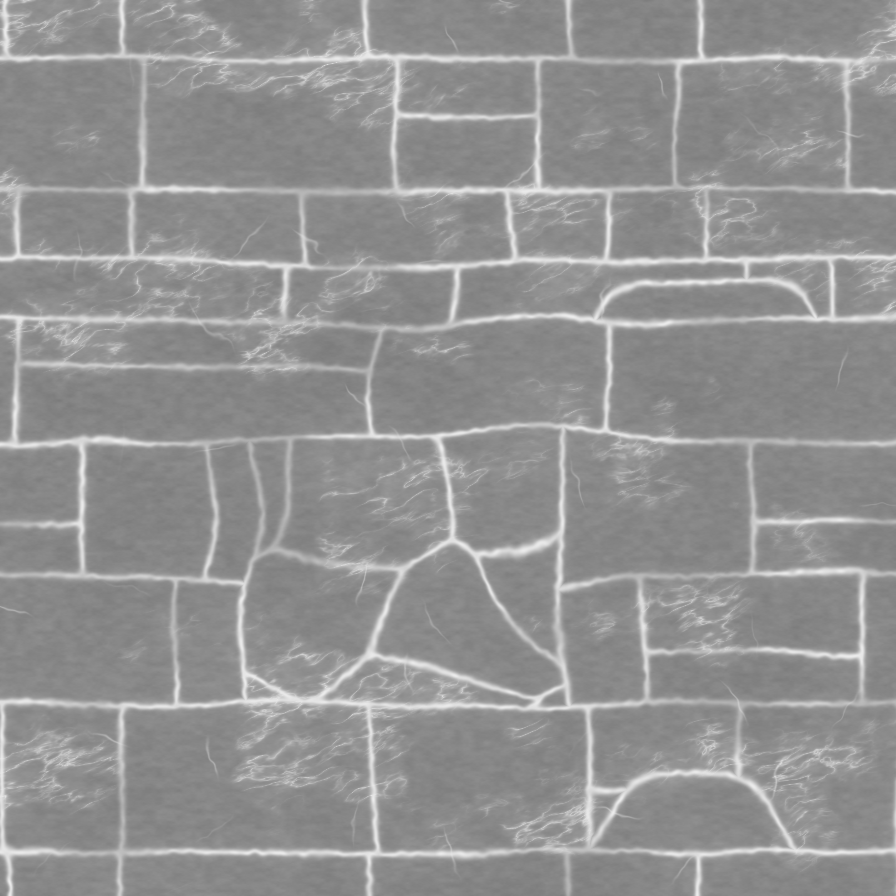
This texture map is drawn by a WebGL 2 fragment shader. Its source:

```glsl
#version 300 es
precision highp float;

uniform vec2 u_resolution;
out vec4 fragColor;

// Tones
const float STONE_TONE = 0.522;
const float MORTAR_TONE = 0.92;
const float MOTTLE_GAIN = 0.05;
const float GRAIN_GAIN = 0.075;
const float HALO_GAIN = 0.055;
const float WISP_GAIN = 0.27;
const float CRACK_GAIN = 0.16;

// Layout
const int ROW_COUNT = 8;
const float ROW_EDGES[9] = float[9](0.05, 0.215, 0.36, 0.505, 0.645, 0.71, 0.788, 0.935, 1.05);
const float ROW_COLUMNS[8] = float[8](5.0, 5.0, 4.0, 3.0, 4.0, 6.0, 5.0, 5.0);
const float COLUMN_JITTER = 0.8;
const float SPLIT_CHANCE = 0.17;
const float SPLIT_MIN_HEIGHT = 0.12;
const vec4 RUBBLE_BOX = vec4(0.28, 0.215, 0.64, 0.505);
const vec2 RUBBLE_SCALE = vec2(5.6, 7.4);
const vec4 LOW_HUMP = vec4(0.775, 0.05, 0.115, 0.085);   // centre x, base, half width, height
const vec4 HIGH_HUMP = vec4(0.79, 0.645, 0.12, 0.042);

// Joints and marks
const float JOINT_WIDTH = 0.0036;
const float HALO_WIDTH = 0.009;
const float CORNER_BLEND = 0.006;
const float BEND = 0.07;
const float WOBBLE = 0.008;
const float FRAY = 0.0026;
const float CRACK_GRID = 7.0;
const float CRACK_WIDTH = 0.0013;

float hash(vec2 p) {
    vec3 q = fract(p.xyx * 0.1031);
    q += dot(q, q.yzx + 33.33);
    return fract((q.x + q.y) * q.z);
}

vec2 hash2(vec2 p) { return vec2(hash(p), hash(p + 57.3)); }

float noise(vec2 p) {
    vec2 i = floor(p), f = fract(p);
    f = f * f * (3.0 - 2.0 * f);
    return mix(mix(hash(i), hash(i + vec2(1, 0)), f.x),
               mix(hash(i + vec2(0, 1)), hash(i + 1.0), f.x), f.y);
}

vec2 noise2(vec2 p) { return vec2(noise(p), noise(p + 31.7)) - 0.5; }

float fbm(vec2 p) {
    float sum = 0.0, gain = 0.533;
    for (int i = 0; i < 4; i++) {
        sum += gain * noise(p);
        p = 2.0 * p + 7.1;
        gain *= 0.5;
    }
    return sum;
}

float smoothMin(float a, float b, float k) {
    float h = max(k - abs(a - b), 0.0) / k;
    return min(a, b) - h * h * k * 0.25;
}

// Distance to the joints of squared blocks laid in rows
float ashlar(vec2 p) {
    if (p.y < ROW_EDGES[0]) p.y += 1.0;
    int row = 0;
    for (int i = 1; i < ROW_COUNT; i++) if (p.y > ROW_EDGES[i]) row = i;
    float low = ROW_EDGES[row], high = ROW_EDGES[row + 1], n = ROW_COLUMNS[row];
    float u = p.x * n, left = -1e3, right = 1e3, block = 0.0;
    for (int k = -1; k <= 2; k++) {
        float id = floor(u) + float(k);
        float edge = id + COLUMN_JITTER * (hash(vec2(mod(id, n), float(row) + 4.0)) - 0.5);
        if (edge <= u) { left = edge; block = mod(id, n); }
        else right = min(right, edge);
    }
    float dy = min(p.y - low, high - p.y);
    vec2 choice = hash2(vec2(block + 11.0, float(row) + 23.0));
    if (choice.x < SPLIT_CHANCE && high - low > SPLIT_MIN_HEIGHT)
        dy = min(dy, abs(p.y - mix(low, high, mix(0.35, 0.65, choice.y))));
    return smoothMin(min(u - left, right - u) / n, dy, CORNER_BLEND);
}

// Distance to the borders of irregular cells
float rubble(vec2 p) {
    p *= RUBBLE_SCALE;
    vec2 cell = floor(p), nearest = vec2(9.0);
    for (int k = 0; k < 9; k++) {
        vec2 g = cell + vec2(k % 3 - 1, k / 3 - 1);
        vec2 r = g + hash2(g) - p;
        if (dot(r, r) < dot(nearest, nearest)) nearest = r;
    }
    float d = 9.0;
    for (int k = 0; k < 25; k++) {
        vec2 g = cell + vec2(k % 5 - 2, k / 5 - 2);
        vec2 r = g + hash2(g) - p, gap = r - nearest;
        if (dot(gap, gap) > 1e-4) d = smoothMin(d, dot(0.5 * (r + nearest), normalize(gap)), 0.04);
    }
    return 2.0 * d / (RUBBLE_SCALE.x + RUBBLE_SCALE.y);
}

// Lays a rounded trapezoid stone over the joints d
float addHump(float d, vec2 p, vec4 hump) {
    vec2 q = p - hump.xy;
    if (q.y < 0.0) return d;
    float s = -smoothMin(hump.w - q.y, (hump.z - abs(q.x) - 0.55 * q.y) * 0.876, 0.03);
    return s < 0.0 ? min(-s, q.y) : min(d, s);
}

float joints(vec2 p) {
    vec2 inside = min(p - RUBBLE_BOX.xy, RUBBLE_BOX.zw - p);
    float box = min(inside.x, inside.y);
    float d = box > 0.0 ? smoothMin(box, rubble(p), CORNER_BLEND) : min(ashlar(p), -box);
    return addHump(addHump(d, p, LOW_HUMP), p, HIGH_HUMP);
}

// Short, thin, tapering lines scattered over a grid
float cracks(vec2 p) {
    p += 0.014 * noise2(p * 36.0) + 0.005 * noise2(p * 110.0);
    float sum = 0.0;
    for (int k = 0; k < 9; k++) {
        vec2 g = floor(p * CRACK_GRID) + vec2(k % 3 - 1, k / 3 - 1);
        vec2 r = p - (g + hash2(g + 3.0)) / CRACK_GRID;
        float angle = 3.1416 * hash(g + 17.0), reach = mix(0.012, 0.045, hash(g + 29.0));
        vec2 dir = vec2(cos(angle), sin(angle));
        float along = abs(dot(r, dir)) / reach, across = dot(r, vec2(-dir.y, dir.x)) / CRACK_WIDTH;
        sum += exp(-across * across) * smoothstep(1.0, 0.2, along) * hash(g + 41.0);
    }
    return sum;
}

void main() {
    vec2 p = gl_FragCoord.xy / u_resolution;

    // Bent, ragged joints with uneven width and brightness
    vec2 fromCentre = (p - vec2(0.5, 0.43)) / 0.25;
    vec2 q = p + BEND * exp(-dot(fromCentre, fromCentre)) * noise2(p * 7.0)
           + WOBBLE * noise2(p * 12.0) + FRAY * noise2(p * 110.0);
    float d = max(joints(q), 0.0);
    float strength = mix(0.45, 0.95, smoothstep(0.2, 0.6, noise(p * 10.0 + 5.0)));
    strength *= mix(0.78, 1.08, noise(p * 130.0));
    float width = JOINT_WIDTH * mix(0.8, 1.2, noise(p * 20.0 + 9.0));
    float mortar = strength * exp(-d * d / (width * width));

    // Mottled stone with streaked grain
    float tone = STONE_TONE + MOTTLE_GAIN * (fbm(p * 8.0) - 0.5);
    tone += GRAIN_GAIN * (fbm(p * vec2(90.0, 170.0)) - 0.5);
    tone += HALO_GAIN * strength * exp(-d / HALO_WIDTH);

    // Pale worn wisps in patches, then cracks
    vec2 w = p + 0.012 * noise2(p * 30.0);
    w.y -= 0.3 * w.x;
    float ridge = 1.0 - abs(2.0 * fbm(w * vec2(34.0, 80.0)) - 1.0);
    float patches = smoothstep(0.55, 0.75, fbm(p * vec2(10.0, 13.0) + 13.0));
    float speckle = mix(0.4, 1.2, noise(w * vec2(110.0, 190.0)));
    tone += WISP_GAIN * patches * (0.12 + 0.88 * speckle * pow(ridge, 8.0));
    tone += CRACK_GAIN * cracks(p);

    fragColor = vec4(vec3(mix(tone, MORTAR_TONE, clamp(mortar, 0.0, 1.0))), 1.0);
}
```
